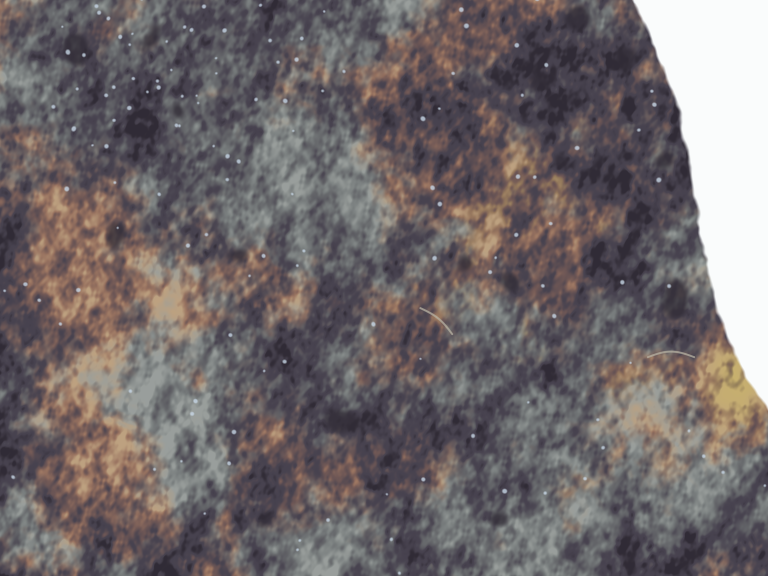
Write a Shadertoy shader that draws this texture.

```glsl
#define PATCH_FREQ 3.6
#define MOTTLE_FREQ 17.0
#define GRAIN_FREQ 75.0
#define PATCH_GAIN 0.9
#define MOTTLE_GAIN 0.85
#define GRAIN_GAIN 0.62
#define BRIGHTNESS 0.47
#define PIT_CHANCE 0.22
#define GLINT_CHANCE 0.05
#define EDGE_BLUR 0.004

const vec3 DARK = vec3(0.28, 0.26, 0.31);
const vec3 PIT = vec3(0.19, 0.17, 0.21);
const vec3 BROWN = vec3(0.44, 0.345, 0.335);
const vec3 SLATE = vec3(0.39, 0.395, 0.41);
const vec3 RUST = vec3(0.60, 0.45, 0.375);
const vec3 OCHRE = vec3(0.58, 0.50, 0.35);
const vec3 ASH = vec3(0.48, 0.50, 0.50);
const vec3 TAN = vec3(0.74, 0.63, 0.50);
const vec3 PALE = vec3(0.98, 0.99, 0.99);

float hash(vec2 p) {
    return fract(sin(dot(p, vec2(12.9898, 78.233))) * 43758.5453);
}

float noise(vec2 p) {
    vec2 i = floor(p), f = fract(p);
    f = f * f * (3.0 - 2.0 * f);
    return mix(mix(hash(i), hash(i + vec2(1, 0)), f.x),
               mix(hash(i + vec2(0, 1)), hash(i + vec2(1, 1)), f.x), f.y);
}

float fbm(vec2 p, int octaves) {
    float sum = 0.0, amp = 0.5, total = 0.0;
    for (int i = 0; i < octaves; i++) {
        sum += amp * noise(p);
        total += amp;
        amp *= 0.58;
        p = mat2(1.6, 1.2, -1.2, 1.6) * p + 7.3;
    }
    return sum / total;
}

// Soft elliptical region
float region(vec2 p, vec2 centre, vec2 radius) {
    vec2 d = (p - centre) / radius;
    return exp(-dot(d, d));
}

// Scattered dots of random size, one candidate per cell
float specks(vec2 p, float chance, float size, float blur) {
    vec2 cell = floor(p);
    float cover = 0.0;
    for (int y = -1; y <= 1; y++)
    for (int x = -1; x <= 1; x++) {
        vec2 c = cell + vec2(x, y);
        vec2 spot = c + vec2(hash(c + 3.1), hash(c + 8.7));
        float r = size * mix(0.4, 1.0, hash(c + 15.3));
        float dotMask = 1.0 - smoothstep(r - blur, r + blur, length(p - spot));
        cover = max(cover, dotMask * step(hash(c + 21.9), chance));
    }
    return cover;
}

// Thin bowed strand from a to b
float fibre(vec2 p, vec2 a, vec2 b, float bow) {
    vec2 d = b - a;
    float t = clamp(dot(p - a, d) / dot(d, d), 0.0, 1.0);
    vec2 q = a + d * t + vec2(-d.y, d.x) * bow * sin(3.1416 * t);
    return 1.0 - smoothstep(0.0005, 0.003, length(p - q));
}

void mainImage(out vec4 fragColor, in vec2 fragCoord) {
    vec2 p = fragCoord / iResolution.y;
    vec2 warp = vec2(fbm(p * 9.0, 3), fbm(p * 9.0 + 31.0, 3)) - 0.5;
    vec2 q = p + 0.11 * warp;

    // Broad zones of rust, ochre and shadow
    float rustZone = region(q, vec2(0.32, 0.52), vec2(0.36, 0.13))
                   + region(q, vec2(0.79, 0.72), vec2(0.07, 0.24))
                   + 0.8 * region(q, vec2(0.15, 0.18), vec2(0.11, 0.20))
                   + 0.6 * region(q, vec2(0.70, 0.32), vec2(0.12, 0.14));
    float ashZone = region(q, vec2(1.20, 0.08), vec2(0.35, 0.16))
                  + 0.8 * region(q, vec2(0.48, 0.80), vec2(0.20, 0.18));
    float ochreZone = region(q, vec2(0.97, 0.50), vec2(0.20, 0.30));
    float yellowTip = region(q, vec2(1.29, 0.34), vec2(0.04, 0.08));
    float shade = region(q, vec2(0.0, 0.40), vec2(0.06, 0.32))
                + 0.6 * region(q, vec2(0.22, 0.82), vec2(0.14, 0.13))
                + 0.5 * region(q, vec2(1.06, 0.36), vec2(0.07, 0.14));

    // Lightness from patches, mottling and slanted grain
    vec2 slant = vec2(p.x * 1.15 - p.y * 0.35, p.y * 0.8 + p.x * 0.2);
    float light = BRIGHTNESS
        + PATCH_GAIN * (fbm(q * PATCH_FREQ + 4.0, 5) - 0.5)
        + MOTTLE_GAIN * (fbm((slant + 0.03 * warp) * MOTTLE_FREQ, 4) - 0.5)
        + GRAIN_GAIN * (fbm(slant * GRAIN_FREQ, 2) - 0.5)
        + 0.11 * rustZone + 0.03 * ashZone + 0.3 * yellowTip - 0.17 * shade;

    // Hue from a separate mottled field
    float hue = fbm(q * 6.0 + 52.0, 5) + 0.25 * (fbm(p * 38.0, 3) - 0.5);
    float rusty = smoothstep(0.36, 0.62, hue + 0.16 * rustZone - 0.15 * ashZone + 0.3 * yellowTip);
    float yellow = smoothstep(0.35, 0.65, fbm(q * 8.0 + 90.0, 4)) * ochreZone + yellowTip;
    vec3 warm = mix(RUST, OCHRE, clamp(yellow, 0.0, 1.0));

    vec3 col = mix(PIT, DARK, smoothstep(0.0, 0.22, light));
    col = mix(col, mix(SLATE, BROWN, rusty), smoothstep(0.22, 0.5, light));
    col = mix(col, mix(ASH, warm, rusty), smoothstep(0.44, 0.67, light));
    vec3 crest = mix(vec3(0.60, 0.62, 0.61), mix(TAN, vec3(0.78, 0.69, 0.43), yellowTip), rusty);
    col = mix(col, crest, smoothstep(0.60, 0.88, light));

    // Dark pits, pale glints and stray fibres
    float pits = specks((p + 0.05 * warp) * 8.0 + 2.0, PIT_CHANCE, 0.19, 0.06);
    col = mix(col, PIT, 0.75 * pits);
    float cluster = region(p, vec2(0.24, 0.87), vec2(0.20, 0.15));
    float glints = specks((p + 0.012 * warp) * 42.0, GLINT_CHANCE + 0.22 * cluster, 0.17, 0.08);
    col = mix(col, vec3(0.78, 0.84, 0.90), 0.8 * glints);
    float strands = max(fibre(p, vec2(0.73, 0.465), vec2(0.785, 0.42), 0.08),
                        fibre(p, vec2(1.125, 0.38), vec2(1.205, 0.38), 0.12));
    col = mix(col, vec3(0.72, 0.70, 0.64), 0.75 * strands);

    // Curved, slightly ragged border against the pale ground
    float t = 1.0 - p.y;
    float border = 1.097 + t * (0.621 + t * (-1.343 + t * 1.318));
    border += 0.018 * (fbm(p * 22.0, 3) - 0.5);
    col = mix(col, PALE, smoothstep(-EDGE_BLUR, EDGE_BLUR, p.x - border));
    fragColor = vec4(col, 1.0);
}
```
